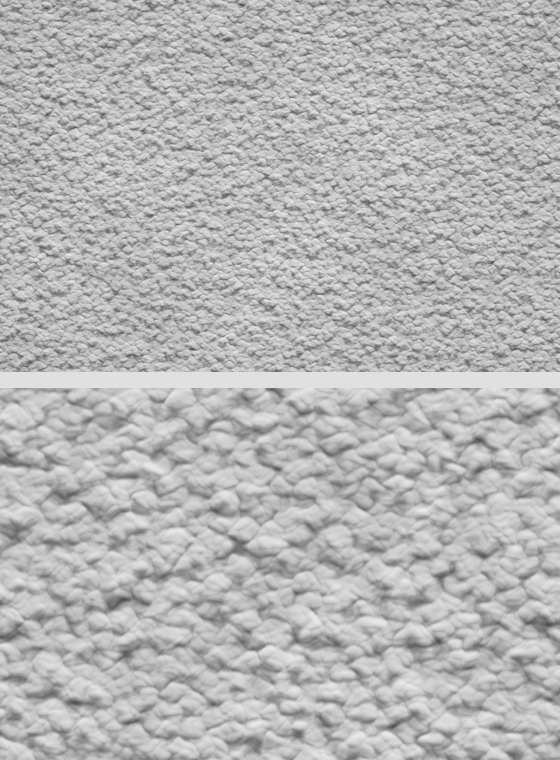
Top, the full canvas; bottom, a detail of the centre.
Write a Shadertoy shader that draws this texture.

```glsl
// Rough grey stucco wall lit from above, with small shadows under its lumps.
#define GRAINS 72.0          // grain rows per canvas height
#define STRETCH 0.76         // below 1 widens the grains
#define WARP 0.10            // raggedness of the grain outlines
#define BASE_TONE 0.782      // tone of flat, unshaded plaster
#define LIGHT 0.54           // contrast of the lit slopes
#define SHADOW 0.68          // depth of the cast shadows
#define SHADOW_STEP 0.22     // shadow march step, in grains
#define SHADOW_FALL 0.03     // descent of the light per step
#define HEIGHT_TINT 0.14     // extra brightness of raised plaster
#define MOTTLE 0.009         // broad uneven tone
#define VIGNETTE 0.10        // darkening towards the corners

vec3 hash3(vec2 cell) {
    vec3 h = fract(cell.xyx * vec3(0.1031, 0.1030, 0.0973));
    h += dot(h, h.yxz + 33.33);
    return fract((h.xxy + h.yzz) * h.zyx);
}

// Cellular noise: overlapping domes of random height
float domes(vec2 p) {
    vec2 cell = floor(p), local = p - cell;
    float top = 0.0;
    for (int y = -1; y <= 1; y++)
    for (int x = -1; x <= 1; x++) {
        vec2 offset = vec2(x, y);
        vec3 rnd = hash3(cell + offset + 200.0);
        vec2 d = offset + rnd.xy - local;
        top = max(top, 0.35 + 0.65 * rnd.z - 1.2 * dot(d, d));
    }
    return top;
}

// Layered sines that bend the grains out of round
vec2 ragged(vec2 p) {
    vec2 bend = sin(p.yx * vec2(2.3, 2.9) + 1.7 * sin(p * 1.31));
    bend += 0.6 * sin(p.yx * vec2(5.1, 4.3) + 2.0 * sin(p * 2.17 + 1.0));
    return p + WARP * bend;
}

// Plaster relief: broad lumps, grains and fine grit, each turned apart
float relief(vec2 p) {
    vec2 q = ragged(p);
    vec2 turned = mat2(0.8, 0.6, -0.6, 0.8) * q;
    return 0.38 * domes(0.45 * turned + 17.0)
         + 0.50 * domes(q)
         + 0.20 * domes(1.9 * turned + 41.0);
}

float plaster(vec2 uv) {
    vec2 p = uv * GRAINS * vec2(STRETCH, 1.0);
    float height = relief(p);

    // March towards the light; the first step also gives the slope
    float slope = 0.0, blocked = 0.0;
    for (int i = 1; i <= 5; i++) {
        float k = float(i);
        float rise = relief(p + vec2(0.12, 1.0) * k * SHADOW_STEP) - height;
        if (i == 1) slope = -rise;
        blocked = max(blocked, rise - k * SHADOW_FALL);
    }
    slope /= 1.0 + max(slope, 0.0);
    blocked /= 1.0 + 1.2 * blocked;

    return BASE_TONE + LIGHT * slope - SHADOW * blocked
         + HEIGHT_TINT * (height - 0.65);
}

void mainImage(out vec4 fragColor, in vec2 fragCoord) {
    // Four samples smooth the grain edges
    float tone = 0.0;
    for (int i = 0; i < 4; i++) {
        vec2 jitter = vec2(i % 2, i / 2) * 0.5 - 0.25;
        tone += 0.25 * plaster((fragCoord + jitter) / iResolution.y);
    }

    // Broad mottling and corner falloff
    vec2 uv = fragCoord / iResolution.y;
    vec2 centred = fragCoord / iResolution.xy - 0.5;
    tone += MOTTLE * sin(uv.x * 9.0 + 2.0 * sin(uv.y * 7.0));
    tone += MOTTLE * sin(uv.y * 13.0 - 2.0 * sin(uv.x * 8.0 + 1.0));
    tone -= VIGNETTE * dot(centred, centred);

    fragColor = vec4(vec3(clamp(tone, 0.3, 0.9)), 1.0);
}
```
